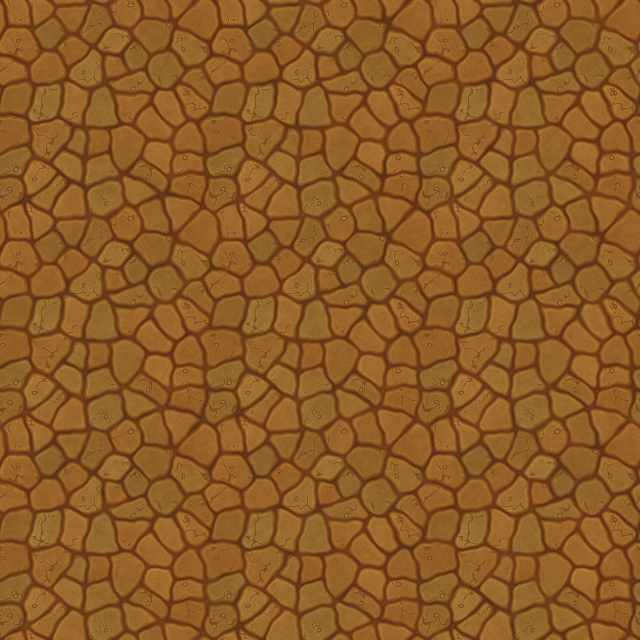
Reproduce this texture procedurally as a WebGL 2 fragment shader.

```glsl
#version 300 es
precision highp float;
// Ochre flagstones with dark joints, pale worn rims, hairline cracks and pebbles.
// Rounded Voronoi cells, repeating every TILE cells, give the stones; a second
// warped Voronoi net gives the cracks. One brown ramp colours all of it.
#define CELLS 21.0          // stones across the canvas
#define TILE 7.0            // stones per repeat
#define JITTER 0.92         // irregularity of the stones
#define ROUNDING 24.0       // higher is sharper corners
#define JOINT 0.095         // half width of the shaded joint
#define RIM 0.11            // strength of the pale rims
#define CRACK 0.36          // darkness of the cracks
#define GRAIN 0.13          // strength of the surface mottling
#define PEBBLE_SHARE 0.32   // share of stones with a pebble

uniform vec2 u_resolution;
out vec4 fragColor;

struct Cell { vec2 id; vec2 local; vec2 normal; float edge; };

vec2 hash2(vec2 p) {
    vec3 q = fract(p.xyx * vec3(0.1031, 0.1030, 0.0973));
    q += dot(q, q.yzx + 33.33);
    return fract((q.xx + q.yz) * q.zy);
}

float noise(vec2 p) {
    vec2 i = floor(p), f = fract(p);
    f = f * f * (3.0 - 2.0 * f);
    float low = mix(hash2(i).x, hash2(i + vec2(1, 0)).x, f.x);
    float high = mix(hash2(i + vec2(0, 1)).x, hash2(i + 1.0).x, f.x);
    return mix(low, high, f.y);
}

vec2 seedPoint(vec2 cell) {
    return cell + 0.5 + JITTER * (hash2(mod(cell, TILE) + 3.0) - 0.5);
}

// Nearest cell, with a smooth distance and direction to its border.
Cell voronoi(vec2 p) {
    vec2 base = floor(p), nearest = base, toSeed = vec2(0);
    float best = 9.0;
    for (int y = -1; y <= 1; y++)
    for (int x = -1; x <= 1; x++) {
        vec2 cell = base + vec2(x, y), r = seedPoint(cell) - p;
        if (dot(r, r) < best) { best = dot(r, r); nearest = cell; toSeed = r; }
    }
    float sum = 0.0;
    vec2 normal = vec2(0);
    for (int y = -2; y <= 2; y++)
    for (int x = -2; x <= 2; x++) {
        if (x == 0 && y == 0) continue;
        vec2 r = seedPoint(nearest + vec2(x, y)) - p;
        vec2 dir = normalize(r - toSeed);
        float weight = exp(-ROUNDING * dot(0.5 * (r + toSeed), dir));
        sum += weight;
        normal += weight * dir;
    }
    return Cell(mod(nearest, TILE), -toSeed, normal / sum, -log(sum) / ROUNDING);
}

// Brown ramp from deep joint (0) to sunlit stone (1).
vec3 ramp(float t) {
    t = clamp(t, 0.0, 1.1) * 4.0;
    vec3 c = mix(vec3(0.26, 0.16, 0.08), vec3(0.40, 0.24, 0.11), min(t, 1.0));
    c = mix(c, vec3(0.48, 0.31, 0.13), clamp(t - 1.0, 0.0, 1.0));
    c = mix(c, vec3(0.56, 0.37, 0.155), clamp(t - 2.0, 0.0, 1.0));
    return mix(c, vec3(0.65, 0.47, 0.215), max(t - 3.0, 0.0));
}

void main() {
    float px = CELLS / min(u_resolution.x, u_resolution.y);
    vec2 p = gl_FragCoord.xy * px;

    // Stones with slightly uneven outlines
    vec2 wave = p * 6.2832 / TILE;
    vec2 wobble = sin(wave.yx * 5.0 + vec2(0, 2)) * 0.05 + sin(wave.yx * 13.0 + 1.0) * 0.016;
    Cell stone = voronoi(p + wobble);
    vec2 rnd = hash2(stone.id + 41.0), rnd2 = hash2(stone.id + 87.0);
    vec2 q = stone.local;
    float lit = dot(stone.normal, vec2(-0.55, 0.83));

    // Face tone: per stone, broad drift, slight tilt, mottling and fine grain
    float drift = sin(wave.x + 1.0) * sin(wave.y + 0.6) + 0.6 * sin(wave.x * 2.0 - wave.y);
    float mottle = 0.6 * noise(p * 4.0) + 0.4 * noise(p * 11.0) - 0.5;
    float grain = noise(p * 24.0) - 0.5;
    float face = 0.82 + 0.13 * (rnd.x - 0.5) + 0.025 * drift;
    face += 0.10 * dot(q, rnd2 - 0.5) + GRAIN * (mottle + 0.7 * grain);

    // Cracks: a jagged net, shifted per stone and broken up
    vec2 jag = vec2(noise(q * 7.0 + 20.0 * rnd), noise(q * 7.0 + 50.0 + 20.0 * rnd)) - 0.5;
    Cell net = voronoi(q * 1.15 + 0.32 * jag + 7.0 * rnd2);
    float broken = smoothstep(0.36, 0.52, noise(q * 2.2 + 30.0 * rnd2)) * step(0.25, rnd.y);
    float inside = smoothstep(0.05, 0.12, stone.edge);
    float line = 1.0 - smoothstep(0.0, 0.012 + px * 0.8, net.edge);
    float lip = smoothstep(0.02, 0.06, net.edge) * (1.0 - smoothstep(0.06, 0.12, net.edge));
    face += broken * inside * (0.06 * lip - CRACK * line);

    // Rims and joints, with warm mortar where several stones meet
    float width = JOINT * (0.72 + 0.6 * noise(p * 1.7)) * (1.0 - 0.15 * lit);
    float rimOffset = (stone.edge - width - 0.035) / 0.036;
    face += RIM * exp(-rimOffset * rimOffset) * (0.65 + 0.4 * lit) * (0.4 + noise(p * 3.0));
    float mortar = 0.09 + 0.20 * noise(p * 2.3 + 9.0) + 0.18 * smoothstep(0.0, -0.045, stone.edge);
    float tone = mix(mortar, face, smoothstep(0.005, width + 0.5 * px, stone.edge));
    vec3 color = ramp(tone);
    float warm = 1.0 - smoothstep(0.04, 0.16, stone.edge);
    color *= mix(vec3(1), vec3(1.05, 0.97, 0.88), warm);
    color *= 1.0 + vec3(0.03, -0.01, -0.05) * (rnd2.y - 0.5) * 2.0;

    // Pebbles: small outlined ovals
    float angle = 6.2832 * rnd.x;
    vec2 o = mat2(cos(angle), sin(angle), -sin(angle), cos(angle)) * (q - 0.36 * (rnd2 - 0.5));
    float size = 0.055 + 0.045 * rnd2.x;
    float oval = length(o * vec2(1.0, 1.6)) - size;
    float present = step(1.0 - PEBBLE_SHARE, rnd.y) * inside;
    float ring = 1.0 - smoothstep(0.0, 0.03 + 0.5 * px, abs(oval));
    color = mix(color, vec3(0.61, 0.48, 0.23), present * (1.0 - smoothstep(-px, 0.0, oval)));
    color = mix(color, vec3(0.37, 0.24, 0.09), 0.7 * present * ring);

    fragColor = vec4(color, 1.0);
}
```
